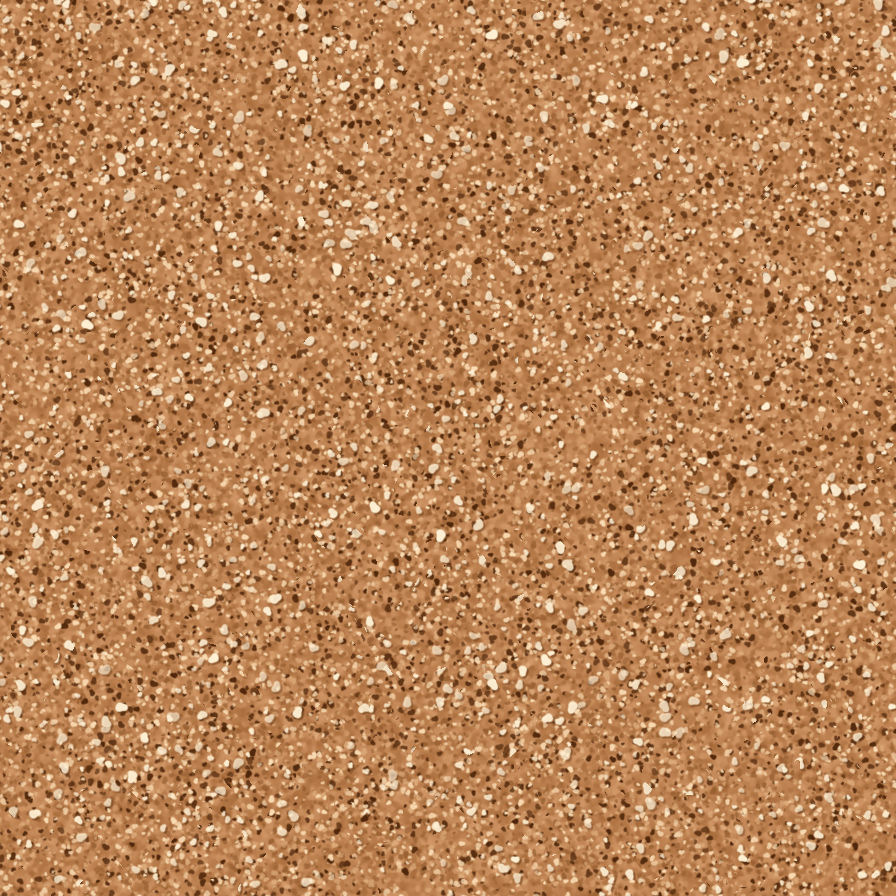
This texture is drawn by a Shadertoy shader. Its source:

```glsl
vec3 hash3(vec2 cell, float seed) {
    vec3 p = fract(vec3(cell.xyx + seed * 17.3) * vec3(0.1031, 0.1030, 0.0973));
    p += dot(p, p.yxz + 33.33);
    return fract((p.xxy + p.yzz) * p.zyx);
}

// Layered sines that make grains gather in loose clusters
float clumping(vec2 uv) {
    float broad = sin(uv.x * 21.0 + 2.3 * sin(uv.y * 13.0)) * sin(uv.y * 25.0 + 2.1 * sin(uv.x * 17.0 + 1.0));
    float fine = sin(uv.x * 67.0 + 2.5 * sin(uv.y * 41.0 + 2.0)) * sin(uv.y * 73.0 + 2.4 * sin(uv.x * 47.0));
    return 1.0 + 0.3 * broad + 0.35 * fine;
}

// Coverage of scattered, slightly lumpy grains; radii are in cell widths
float grains(vec2 uv, float cells, float share, float minRadius, float maxRadius, float seed) {
    vec2 p = uv * cells;
    vec2 home = floor(p);
    float soft = max(0.0013, 0.65 / iResolution.y) * cells;
    float cover = 0.0;
    for (int y = -1; y <= 1; y++)
    for (int x = -1; x <= 1; x++) {
        vec2 cell = home + vec2(x, y);
        vec3 place = hash3(cell, seed);
        vec3 form = hash3(cell, seed + 5.0);
        vec2 d = p - cell - place.xy;
        float angle = atan(d.y, d.x) + form.x * 6.283;
        float lumps = 1.0 + 0.18 * sin(2.0 * angle) + 0.1 * sin(3.0 * angle + form.z * 6.283);
        float radius = mix(minRadius, maxRadius, form.y * form.y) * lumps;
        float grain = 1.0 - smoothstep(radius - soft, radius + soft, length(d));
        cover = max(cover, grain * step(place.z, share) * mix(0.65, 1.0, form.z));
    }
    return cover;
}

// Smooth cellular mottling: blended tones of jittered neighbours
float mottle(vec2 uv, float cells) {
    vec2 p = uv * cells;
    vec2 home = floor(p);
    vec2 sum = vec2(0.0);
    for (int y = -1; y <= 1; y++)
    for (int x = -1; x <= 1; x++) {
        vec2 cell = home + vec2(x, y);
        vec3 h = hash3(cell, 41.0);
        vec2 d = p - cell - h.xy;
        sum += vec2(h.z, 1.0) * exp(-4.0 * dot(d, d));
    }
    return sum.x / sum.y;
}

void mainImage(out vec4 fragColor, in vec2 fragCoord) {
    vec2 uv = fragCoord / iResolution.y;
    float clump = clumping(uv);

    // Sandy ground
    vec3 color = mix(vec3(0.66, 0.42, 0.23), vec3(0.83, 0.60, 0.41), mottle(uv, 190.0));

    // Brown and light tan specks
    color = mix(color, vec3(0.58, 0.36, 0.18), 0.85 * grains(uv, 145.0, 0.36, 0.22, 0.55, 1.0));
    color = mix(color, vec3(0.88, 0.69, 0.50), 0.85 * grains(uv, 150.0, 0.27, 0.22, 0.52, 2.0));

    // Dark grains, with shade beside the large cream ones
    float shade = grains(uv + vec2(-0.0022, 0.0022), 78.0, 0.16 * clump, 0.19, 0.48, 4.0);
    color = mix(color, vec3(0.38, 0.20, 0.07), 0.55 * shade);
    color = mix(color, vec3(0.31, 0.15, 0.04), grains(uv, 122.0, 0.30 * clump, 0.20, 0.50, 3.0));

    // Small pale chips and large cream chips
    color = mix(color, vec3(0.98, 0.86, 0.70), grains(uv, 128.0, 0.27 * clump, 0.22, 0.46, 6.0));
    color = mix(color, vec3(1.0, 0.94, 0.83), grains(uv, 78.0, 0.16 * clump, 0.19, 0.48, 4.0));

    fragColor = vec4(color, 1.0);
}
```
